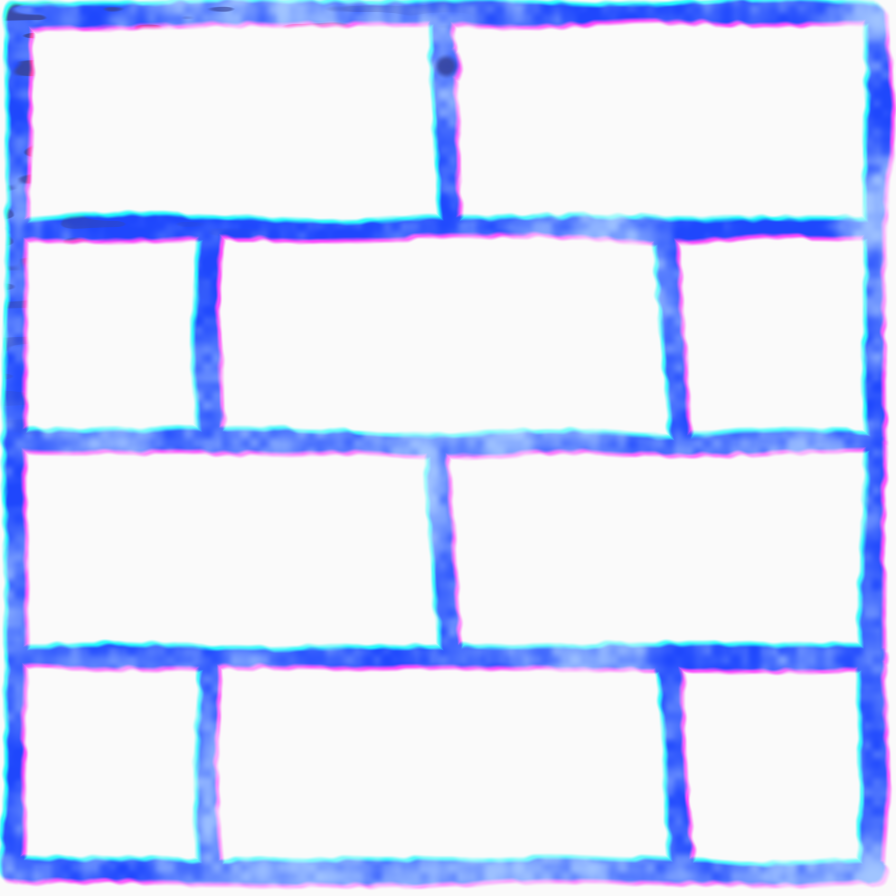
This pattern is drawn by a Shadertoy shader. Its source:

```glsl
float hash(vec2 p) {
    p = fract(p * vec2(0.1831, 0.2973));
    p += dot(p, p.yx + 19.19);
    return fract(p.x * p.y * 37.0);
}

float noise(vec2 p) {
    vec2 i = floor(p), f = fract(p);
    f = f * f * (3.0 - 2.0 * f);
    return mix(mix(hash(i), hash(i + vec2(1, 0)), f.x),
               mix(hash(i + vec2(0, 1)), hash(i + vec2(1, 1)), f.x), f.y);
}

float segment(vec2 p, vec2 a, vec2 b) {
    vec2 pa = p - a, ba = b - a;
    return length(pa - ba * clamp(dot(pa, ba) / dot(ba, ba), 0.0, 1.0));
}

float courseY(int i) {
    return 0.0255 + 0.2393 * float(i);
}

// Distance to the hand-drawn mortar lines, negative inside
float mortar(vec2 p) {
    vec2 q = p;
    q += 0.007 * (vec2(noise(p * 8.0 + 3.0), noise(p * 8.0 + 41.0)) - 0.5);
    q += 0.004 * (vec2(noise(p * 75.0), noise(p * 75.0 + 17.0)) - 0.5);

    // Outer sides
    float d = min(segment(q, vec2(0.017, 0.025), vec2(0.020, 0.982)),
                  segment(q, vec2(0.974, 0.025), vec2(0.981, 0.982)));

    for (int i = 0; i < 5; i++) {
        float y = courseY(i);
        d = min(d, segment(q, vec2(0.019, y), vec2(0.978, y)));
        if (i == 4) break;
        // Upright joints: two in even courses, one in odd courses
        for (int k = 0; k < 2; k++) {
            float x = i % 2 == 1 ? 0.498 : 0.235 + 0.518 * float(k);
            float lean = x > 0.3 ? 0.007 : 0.0;
            d = min(d, segment(q, vec2(x + lean, y), vec2(x - lean, courseY(i + 1))));
        }
    }
    float halfWidth = 0.0125 + 0.007 * (noise(p * 7.0 + 80.0) - 0.5);
    // Blot on the top joint
    return min(d - halfWidth, length((q - vec2(0.498, 0.926)) * vec2(1.0, 0.8)) - 0.016);
}

float coverage(vec2 p) {
    float blur = max(0.0028, 1.0 / iResolution.y);
    return 1.0 - smoothstep(-blur, blur, mortar(p));
}

void mainImage(out vec4 fragColor, in vec2 fragCoord) {
    vec2 uv = fragCoord / iResolution.xy;

    // Uneven marker pigment, denser toward the upper left
    float tone = 0.55 * noise(uv * 9.0 + 12.0) + 0.28 * noise(uv * 38.0) + 0.17 * noise(uv * 95.0);
    tone += 0.12 * (uv.y - uv.x);
    vec3 ink = mix(vec3(0.63, 0.77, 1.0), vec3(0.12, 0.28, 0.99), smoothstep(0.12, 0.78, tone));

    // Grey stains on the blot and the upper left lines
    float blot = 1.0 - smoothstep(0.006, 0.015, length(uv - vec2(0.498, 0.926)));
    float streak = smoothstep(0.66, 0.78, noise(uv * vec2(24.0, 100.0) + 6.0))
                 * smoothstep(0.4, 0.9, uv.y - uv.x);
    ink = mix(ink, vec3(0.22, 0.27, 0.6), max(blot, streak) * 0.85);

    // Colour fringes: cyan above and left, pink below and right
    vec2 shift = vec2(0.0032, -0.0032);
    vec3 cover = vec3(coverage(uv + shift), coverage(uv - 0.3 * shift), coverage(uv));
    fragColor = vec4(mix(vec3(0.98), ink, cover), 1.0);
}
```
